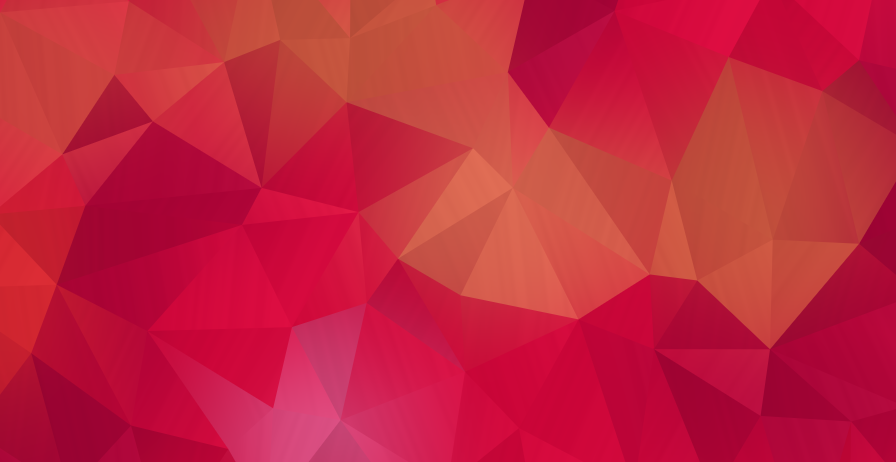
Give the GLSL for this background, as a Shadertoy shader.

```glsl
#define CELL 0.205
#define JITTER 0.40
#define TILT 0.45
#define FACET_SHADE 0.075
#define FACET_SHIFT 0.13
#define STREAKS 0.022
#define CRIMSON vec3(0.80, 0.02, 0.22)
#define WINE vec3(0.63, 0.01, 0.21)
#define ORANGE vec3(0.76, 0.32, 0.235)
#define SALMON vec3(0.82, 0.39, 0.30)
#define RED vec3(0.82, 0.17, 0.18)
#define ROSE vec3(0.83, 0.31, 0.51)

float hash(vec2 p) {
    return fract(sin(dot(p, vec2(127.1, 311.7))) * 43758.5453);
}

vec2 hash2(vec2 p) {
    return vec2(hash(p), hash(p + 19.7));
}

// Smooth one-dimensional noise for the fine streaks
float lineNoise(float x, float seed) {
    float i = floor(x), f = fract(x);
    return mix(hash(vec2(i, seed)), hash(vec2(i + 1.0, seed)), f * f * (3.0 - 2.0 * f));
}

// Flat-topped soft spot, 1 at its centre
float spot(vec2 p, vec2 centre, vec2 radius) {
    vec2 d = (p - centre) / radius;
    float r2 = dot(d, d);
    return exp(-r2 * r2);
}

// Smooth colour field, in units of the canvas height
vec3 colourField(vec2 p) {
    vec3 col = CRIMSON;

    // Dark areas
    float dark = 0.75 * spot(p, vec2(0.38, 0.60), vec2(0.24, 0.16));
    dark = max(dark, 0.65 * spot(p, vec2(0.27, 0.36), vec2(0.13, 0.28)));
    dark = max(dark, 0.90 * spot(p, vec2(0.13, 0.00), vec2(0.28, 0.13)));
    dark = max(dark, 0.85 * spot(p, vec2(1.74, 0.16), vec2(0.38, 0.22)));
    dark = max(dark, 0.95 * spot(p, vec2(1.95, 0.62), vec2(0.18, 0.42)));
    col = mix(col, WINE, dark);

    // Warm areas
    col = mix(col, RED, 0.85 * spot(p, vec2(0.00, 0.36), vec2(0.20, 0.30)));
    float warm = 0.75 * spot(p, vec2(0.08, 0.88), vec2(0.36, 0.22));
    warm = max(warm, spot(p, vec2(0.74, 0.92), vec2(0.42, 0.24)));
    warm = max(warm, 0.75 * spot(p, vec2(1.34, 0.60), vec2(0.26, 0.18)));
    warm = max(warm, spot(p, vec2(1.63, 0.56), vec2(0.25, 0.25)));
    col = mix(col, ORANGE, warm);
    col = mix(col, SALMON, 0.95 * spot(p, vec2(1.05, 0.56), vec2(0.25, 0.25)));

    // Accents
    col = mix(col, WINE, 0.90 * spot(p, vec2(1.22, 1.00), vec2(0.16, 0.17)));
    return mix(col, ROSE, 0.95 * spot(p, vec2(0.73, 0.05), vec2(0.23, 0.21)));
}

float cross2(vec2 a, vec2 b) {
    return a.x * b.y - a.y * b.x;
}

// Signed distance to an edge, positive on its left
float edgeDistance(vec2 p, vec2 a, vec2 b) {
    return cross2(b - a, p - a) / max(length(b - a), 1e-4);
}

vec2 meshVertex(vec2 id) {
    return id + JITTER * (2.0 * hash2(id) - 1.0);
}

// Adds one triangle, weighted by its coverage of the pixel
void addFacet(vec2 g, vec2 p, mat2 turn, vec2 a, vec2 b, vec2 c, inout vec4 sum) {
    float d = min(edgeDistance(g, a, b), min(edgeDistance(g, b, c), edgeDistance(g, c, a)));
    float coverage = clamp(d * CELL * iResolution.y + 0.5, 0.0, 1.0);
    if (coverage <= 0.0) return;

    vec2 centre = (a + b + c) / 3.0;
    vec2 rnd = hash2(centre);
    vec2 toCentre = (centre - g) * turn * CELL;
    vec3 col = colourField(p + 0.6 * toCentre + FACET_SHIFT * (rnd - 0.5));

    // Facet tone with a slight slope and faint streaks
    float angle = 0.9 + 1.2 * rnd.x;
    vec2 across = vec2(-sin(angle), cos(angle));
    float tone = FACET_SHADE * (2.0 * rnd.y - 1.0);
    tone += 0.25 * dot(toCentre, across);
    tone += STREAKS * (lineNoise(dot(p, across) * 90.0, rnd.y) - 0.5);
    col = col * (1.0 + tone) + vec3(0.0, 0.35, 0.2) * max(tone, 0.0);
    sum += vec4(col, 1.0) * coverage;
}

void mainImage(out vec4 fragColor, in vec2 fragCoord) {
    vec2 p = fragCoord / iResolution.y;
    mat2 turn = mat2(cos(TILT), sin(TILT), -sin(TILT), cos(TILT));
    vec2 g = turn * p / CELL;
    vec4 sum = vec4(0.0);

    // Each jittered quad is split along its better diagonal
    for (int j = -1; j <= 1; j++)
    for (int i = -1; i <= 1; i++) {
        vec2 id = floor(g) + vec2(i, j);
        vec2 a = meshVertex(id);
        vec2 b = meshVertex(id + vec2(1, 0));
        vec2 c = meshVertex(id + vec2(1, 1));
        vec2 d = meshVertex(id + vec2(0, 1));
        float areaAC = min(cross2(b - a, c - a), cross2(c - a, d - a));
        float areaBD = min(cross2(b - a, d - a), cross2(c - b, d - b));
        if (areaAC > areaBD) {
            addFacet(g, p, turn, a, b, c, sum);
            addFacet(g, p, turn, a, c, d, sum);
        } else {
            addFacet(g, p, turn, a, b, d, sum);
            addFacet(g, p, turn, b, c, d, sum);
        }
    }
    fragColor = vec4(sum.rgb / max(sum.a, 1e-4), 1.0);
}
```
